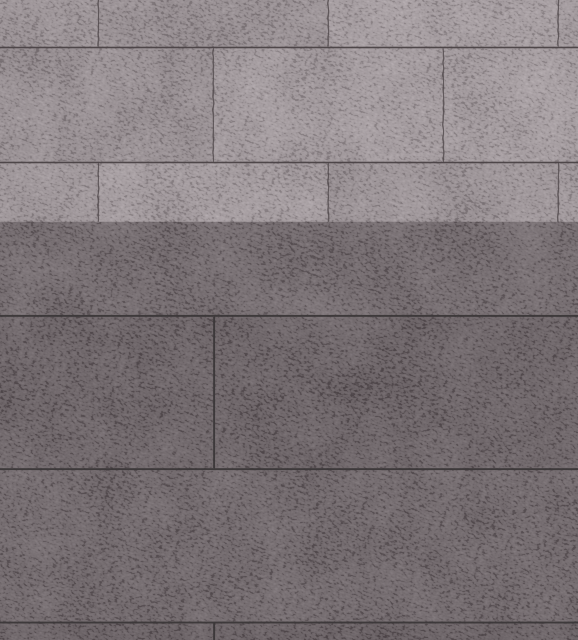
Write a Shadertoy shader that draws this texture.

```glsl
// Stone block wall in running bond above a darker floor of long slabs.
// Each zone is a staggered grid with thin joints; layered gradient noise
// gives the cloudy mottling, the slanted grain and the dark pits.

vec2 randomDirection(ivec2 cell) {
    uint h = uint(cell.x) * 1597334677u ^ uint(cell.y) * 3812015801u;
    h = (h ^ (h >> 15)) * 2246822519u;
    h = (h ^ (h >> 13)) * 3266489917u;
    float angle = 6.2832 * float((h >> 8) & 65535u) / 65536.0;
    return vec2(cos(angle), sin(angle));
}

float gradientNoise(vec2 p) {
    ivec2 i = ivec2(floor(p));
    vec2 f = fract(p);
    vec2 u = f * f * f * (f * (f * 6.0 - 15.0) + 10.0);
    float a = dot(randomDirection(i), f);
    float b = dot(randomDirection(i + ivec2(1, 0)), f - vec2(1, 0));
    float c = dot(randomDirection(i + ivec2(0, 1)), f - vec2(0, 1));
    float d = dot(randomDirection(i + ivec2(1, 1)), f - vec2(1, 1));
    return 1.4 * mix(mix(a, b, u.x), mix(c, d, u.x), u.y);
}

float fbm(vec2 p) {
    float sum = 0.0, amplitude = 0.6;
    for (int i = 0; i < 4; i++) {
        sum += amplitude * gradientNoise(p);
        p = mat2(1.6, 1.2, -1.2, 1.6) * p + 7.3;
        amplitude *= 0.65;
    }
    return sum;
}

// Staggered grid: xy = block column and row, zw = distance to its joints
vec4 blockGrid(vec2 p, vec2 origin, vec2 size) {
    vec2 q = (p - origin) / size;
    float row = floor(q.y);
    q.x -= 0.5 * mod(row, 2.0);
    vec2 f = fract(q);
    return vec4(floor(q.x), row, min(f, 1.0 - f) * size);
}

float jointLine(float dist, float halfWidth, float px) {
    return 1.0 - smoothstep(halfWidth - 0.6 * px, halfWidth + 0.6 * px, dist);
}

void mainImage(out vec4 fragColor, in vec2 fragCoord) {
    // Units of canvas height, y running down from the top
    vec2 p = vec2(fragCoord.x, iResolution.y - fragCoord.y) / iResolution.y;
    float px = 1.0 / iResolution.y;

    // Wall: block tone cycles along each course, joints are slightly ragged
    vec2 ragged = p + vec2(0.0012 * gradientNoise(p * 90.0), 0.0);
    vec4 block = blockGrid(ragged, vec2(0.1536, -0.1055), vec2(0.3594, 0.1797));
    float phase = 2.094 * (block.x + 1.0) * sign(block.y - 0.5) - 1.571 * mod(block.y, 2.0);
    float wallTone = 0.627 + 0.02 * sin(phase) + 0.02 * (p.x - 0.45);
    float wallJoint = max(0.75 * jointLine(block.z, 0.0011, px),
                          0.95 * jointLine(block.w, 0.0013, px));

    // Floor: wide slabs, alternate rows a little darker
    vec4 slab = blockGrid(p, vec2(-0.2654, 0.2539), vec2(1.2, 0.2396));
    float floorTone = 0.468 - 0.021 * mod(slab.y, 2.0) - 0.006 * slab.y;
    float floorJoint = 0.95 * jointLine(min(slab.z, slab.w), 0.0015, px);

    float onFloor = smoothstep(-0.5 * px, 0.5 * px, p.y - 0.3464);
    float tone = mix(wallTone, floorTone, onFloor);
    float joint = mix(wallJoint, floorJoint, onFloor);

    // Stone surface: clouds, slanted grain, and pits gathered in patches
    float clouds = fbm(p * 9.0 + 3.0);
    vec2 slanted = mat2(0.94, -0.34, 0.34, 0.94) * p;
    float grain = gradientNoise(slanted * vec2(130.0, 230.0))
                + 0.7 * gradientNoise(slanted * vec2(250.0, 340.0) + 19.0);
    float pits = smoothstep(0.1, 0.8, grain - 0.35 * clouds);
    float streaks = gradientNoise(p * vec2(34.0, 5.0) + 41.0);
    tone += 0.042 * clouds + 0.008 * streaks - 0.04 * grain - 0.075 * pits;

    vec3 stone = tone - vec3(0.0, 0.032, 0.019);
    vec3 jointColor = mix(vec3(0.29, 0.26, 0.27), vec3(0.23, 0.215, 0.22), onFloor);
    fragColor = vec4(mix(stone, jointColor, joint), 1.0);
}
```
